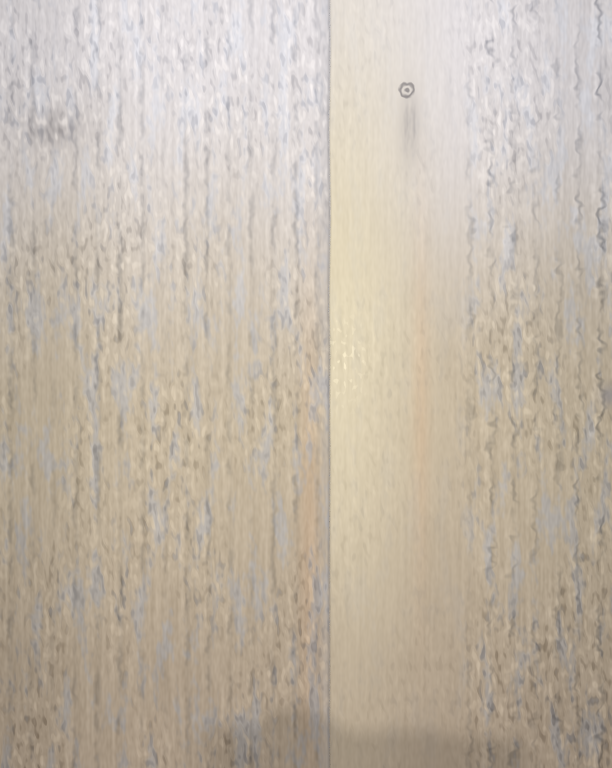
This texture is drawn by a WebGL 1 fragment shader. Its source:

```glsl
precision highp float;
// Two weathered, whitewashed planks meeting at a vertical seam, lit from above.
// Stretched gradient noise makes flecks and fibres; jittered periodic lines make
// the grain grooves, and soft ellipses place the knots, glow and stains.
uniform vec2 u_resolution;

#define SEAM_X 0.539
#define GROOVES 28.0
#define GROOVE_WIDTH 0.15
#define GROOVE_DEPTH 0.55
#define FLECK_DEPTH 0.10
#define FIBRE_DEPTH 0.045
#define KNOT_RADIUS 0.0085
#define PALE vec3(0.905, 0.885, 0.890)
#define TAN vec3(0.785, 0.725, 0.630)
#define BROWN vec3(0.655, 0.590, 0.515)
#define CREAM vec3(0.905, 0.855, 0.735)
#define GREY vec3(0.560, 0.540, 0.540)

float hash(float n) {
  return fract(sin(n * 127.1) * 4375.85);
}

vec2 gradient(vec2 cell) {
  float a = 6.2832 * fract(sin(dot(cell, vec2(127.1, 311.7))) * 4375.85);
  return vec2(cos(a), sin(a));
}

// Gradient noise, roughly -0.7 to 0.7
float noise(vec2 p) {
  vec2 i = floor(p), f = p - i;
  vec2 u = f * f * f * (f * (f * 6.0 - 15.0) + 10.0);
  vec2 e = vec2(1.0, 0.0);
  float low = mix(dot(gradient(i), f), dot(gradient(i + e.xy), f - e.xy), u.x);
  float high = mix(dot(gradient(i + e.yx), f - e.yx), dot(gradient(i + e.xx), f - e.xx), u.x);
  return mix(low, high, u.y);
}

// Soft elliptical spot, 1 at its centre
float spot(vec2 p, vec2 centre, vec2 size) {
  vec2 d = (p - centre) / size;
  return exp(-dot(d, d));
}

// Dark groove (x) and its lit lip (y), broken up along their height
vec2 grooves(vec2 p, float ragged) {
  float bend = 0.2 * noise(vec2(p.x * 5.0, p.y * 1.5));
  float tear = noise(p * vec2(30.0, 42.0)) + 0.7 * noise(p * vec2(70.0, 110.0));
  float s = p.x * GROOVES + bend + tear * mix(0.16, 0.38, ragged);
  float line = floor(s);
  float d = s - line - 0.5;
  float soft = GROOVE_WIDTH + GROOVES / u_resolution.x;
  float broken = smoothstep(-0.2, 0.35, noise(vec2(line * 7.3, p.y * 24.0)) + 0.4 * tear);
  float strength = mix(0.3, 1.0, hash(line + 3.0)) * mix(0.15, 1.0, broken);
  float dark = 1.0 - smoothstep(0.0, soft, abs(d));
  float lip = 1.0 - smoothstep(0.0, soft * 1.5, abs(d + 0.25));
  return vec2(dark, lip) * strength;
}

void main() {
  vec2 uv = gl_FragCoord.xy / u_resolution;
  vec2 px = 1.0 / u_resolution;
  float seam = SEAM_X + 0.002 * noise(vec2(2.0, uv.y * 9.0));
  float right = smoothstep(-px.x, px.x, uv.x - seam);
  vec2 p = uv + vec2(right * 3.0, 0.0);

  // Light falls from a pale top to a brown foot, dimmer at both sides
  float cloud = noise(uv * vec2(5.0, 3.0));
  float height = uv.y + 0.07 * cloud;
  vec3 color = mix(BROWN, TAN, smoothstep(-0.05, 0.48, height));
  color = mix(color, PALE, smoothstep(0.42, 0.96, height));
  color *= 1.0 - 0.11 * (1.0 - smoothstep(0.0, 0.26, uv.x)) - 0.11 * smoothstep(0.72, 1.0, uv.x);

  // Cream sapwood beside the seam
  float sapwood = right * (1.0 - smoothstep(0.55, 0.75, uv.x + 0.04 * cloud));
  color = mix(color, CREAM, sapwood * (0.2 + 0.75 * spot(uv, vec2(0.56, 0.59), vec2(0.5, 0.31))));

  // Warm resin streaks
  float warm = spot(uv, vec2(0.506, 0.32), vec2(0.018, 0.27)) * (1.0 - right);
  warm += spot(uv, vec2(0.688, 0.47), vec2(0.014, 0.22));
  color += warm * vec3(0.015, -0.014, -0.028);

  // Rough grain covers the left plank and the far right
  float ragged = right * smoothstep(0.74, 0.79, uv.x);
  float rough = mix(1.0, mix(0.15, 1.0, ragged), right);
  vec2 groove = grooves(p, ragged) * rough;
  color *= 1.0 - groove.x * GROOVE_DEPTH * (0.28 + 0.3 * ragged) * vec3(1.0, 0.95, 0.85);
  color += groove.y * (0.025 + 0.04 * ragged);

  // Fibres, and two sizes of short torn flecks over cool bleached patches
  float fibre = noise(p * vec2(150.0, 12.0)) + 0.8 * noise(p * vec2(240.0, 85.0));
  vec2 q = vec2(uv.x + 0.12 * uv.y + right * 3.0, uv.y);
  float fleck = noise(q * vec2(85.0, 42.0)) + 0.9 * noise(q * vec2(165.0, 85.0));
  float worn = smoothstep(-0.4, 0.3, noise(p * vec2(9.0, 5.0))) * mix(0.2, 1.0, rough);
  float bleached = smoothstep(0.0, 0.5, noise(p * vec2(42.0, 11.0)) + 0.4 * fleck) * rough;
  color = mix(color, vec3(dot(color, vec3(0.34))) * vec3(1.0, 1.01, 1.05), 0.5 * bleached);
  color += fibre * FIBRE_DEPTH * mix(0.5, 1.0, rough);
  color -= smoothstep(0.1, 0.65, fleck) * worn * FLECK_DEPTH * vec3(1.0, 0.97, 0.9);
  color += smoothstep(0.1, 0.65, -fleck) * worn * 0.06 * vec3(1.0, 0.97, 0.88);

  // Glints where the light catches the surface
  float glint = smoothstep(0.15, 0.45, noise(uv * vec2(150.0, 120.0)));
  color += glint * vec3(0.08, 0.08, 0.07) * spot(uv, vec2(0.56, 0.53), vec2(0.035, 0.05));

  // Ringed knot with its tail, a blurred knot and one cut by the edge
  vec2 k = (uv - vec2(0.665, 0.883)) * vec2(u_resolution.x / u_resolution.y, 1.0);
  float r = length(k) + 0.003 * noise(uv * 130.0);
  float ring = 1.0 - smoothstep(0.0, 0.002 + px.y, abs(r - KNOT_RADIUS));
  float core = 1.0 - smoothstep(0.001, 0.003 + px.y, r);
  float smudge = 0.3 * spot(uv, vec2(0.670, 0.835), vec2(0.016, 0.045)) * (1.0 + fibre);
  smudge += 0.45 * spot(uv, vec2(0.09, 0.835), vec2(0.05, 0.025)) * (0.8 + fleck);
  smudge += 0.8 * spot(uv, vec2(0.997, 0.485), vec2(0.016, 0.014));
  color = mix(color, GREY, clamp(smudge + 0.75 * max(ring, core), 0.0, 1.0));

  // Seam: bleached edge, then a thin soft shadow
  float edge = smoothstep(-0.03, 0.0, uv.x - seam + 0.012 * fleck) * (1.0 - right);
  color = mix(color, vec3(0.71, 0.70, 0.71), edge * 0.35);
  color *= 1.0 - 0.12 * (1.0 - smoothstep(0.0, 0.003 + px.x, abs(uv.x - seam + 0.001)));

  // Cast shadow along the foot
  float top = 0.05 + 0.03 * noise(vec2(uv.x * 9.0, 1.5)) + 0.04 * spot(uv, vec2(0.47, 0.05), vec2(0.08, 0.2));
  float shade = 1.0 - smoothstep(top - 0.02, top + 0.015, uv.y + 0.01 * fleck);
  shade *= smoothstep(0.28, 0.38, uv.x) * (1.0 - smoothstep(0.83, 0.89, uv.x));
  gl_FragColor = vec4(clamp(color * (1.0 - 0.13 * shade), 0.0, 1.0), 1.0);
}
```
